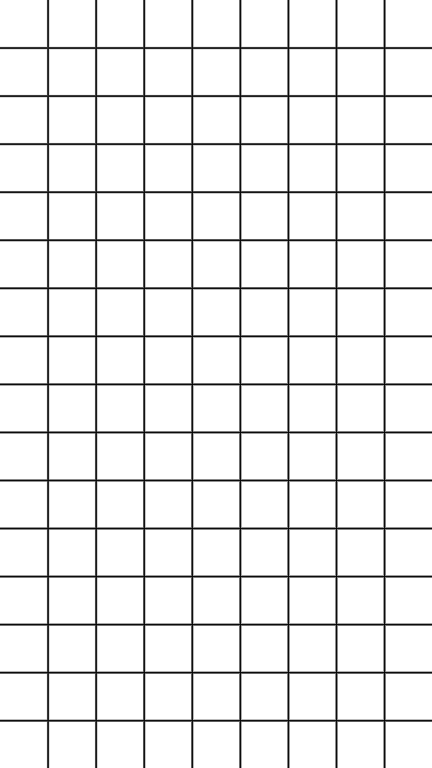
This pattern is drawn by a Shadertoy shader. Its source:

```glsl
// Thin black square grid, nine cells across and sixteen down, on white.

// Coverage of the nearest inner grid line; the outer border stays open.
float gridLine(float position, float cells, float spacing, float pixel) {
    float index = clamp(round(position / spacing), 1.0, cells - 1.0);
    float edge = 0.02 - abs(position - index * spacing);
    return smoothstep(-0.85 * pixel, 0.85 * pixel, edge);
}

void mainImage(out vec4 fragColor, in vec2 fragCoord) {
    // Cell coordinates, counted from the upper left
    vec2 cells = vec2(9.0, 16.0);
    vec2 uv = fragCoord / iResolution.xy;
    vec2 position = vec2(uv.x, 1.0 - uv.y) * cells;
    vec2 pixel = cells / iResolution.xy;

    // Lines drift slightly right and down along the sheet
    float vertical = gridLine(position.x, cells.x, 1.0015, pixel.x);
    float horizontal = gridLine(position.y, cells.y, 1.001, pixel.y);

    // Ink over paper
    vec3 color = mix(vec3(1.0), vec3(0.04), max(vertical, horizontal));
    fragColor = vec4(color, 1.0);
}
```
